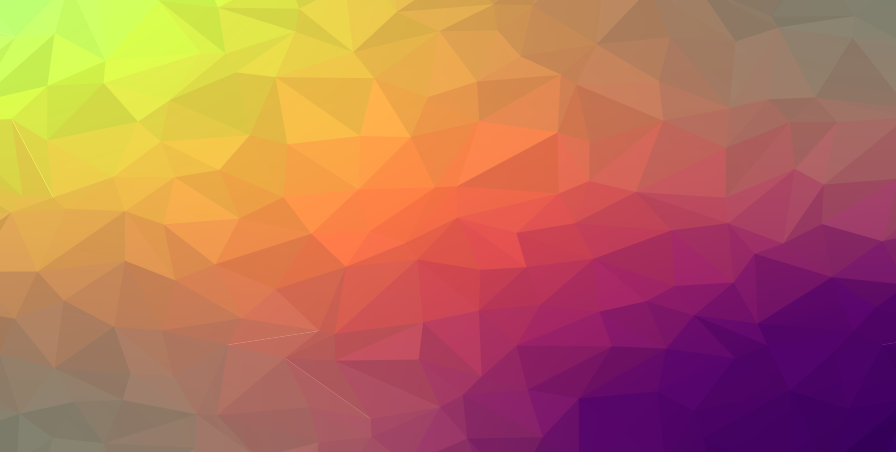
Write a WebGL 1 fragment shader that draws this background.

```glsl
precision highp float;
// Low-poly mesh: a jittered grid whose quads are split into triangles.
// Each facet is tinted from a diagonal colour ramp (lime, orange, plum, indigo)
// that fades to grey in the two remaining corners.

uniform vec2 u_resolution;

#define GRID vec2(15.0, 10.0)  // cells across and up
#define JITTER 0.80            // vertex scatter, as a share of a cell
#define FLATNESS 0.80          // 0 = smooth ramp, 1 = flat facets
#define SHADE_VARIATION 0.10   // brightness spread between facets
#define RAMP_BEND 1.1          // pulls the ramp ends in towards the diagonal
#define GREY_REACH 0.70        // radius of the grey corners
#define GLINT_SHARE 0.02       // share of facets with a bright edge
#define GLINT_WIDTH 0.002      // in canvas heights

float hash(vec2 p) {
  vec3 q = fract(p.xyx * 0.1031);
  q += dot(q, q.yzx + 33.33);
  return fract((q.x + q.y) * q.z);
}

float cross2(vec2 a, vec2 b) {
  return a.x * b.y - a.y * b.x;
}

float linearStep(float lo, float hi, float x) {
  return clamp((x - lo) / (hi - lo), 0.0, 1.0);
}

// Colour at uv, where (0, 0) is the top left corner.
vec3 colourField(vec2 uv) {
  float side = uv.x - uv.y;
  float t = 0.5 * (uv.x + uv.y) - 0.5;
  t = 0.5 + t * max(1.0 - RAMP_BEND * side * side, 0.0);

  vec3 c = vec3(0.73, 1.00, 0.47);
  c = mix(c, vec3(0.83, 0.97, 0.29), linearStep(0.00, 0.13, t));
  c = mix(c, vec3(0.88, 0.84, 0.28), linearStep(0.13, 0.22, t));
  c = mix(c, vec3(0.97, 0.70, 0.28), linearStep(0.22, 0.33, t));
  c = mix(c, vec3(1.00, 0.47, 0.27), linearStep(0.33, 0.46, t));
  c = mix(c, vec3(0.87, 0.29, 0.32), linearStep(0.46, 0.56, t));
  c = mix(c, vec3(0.62, 0.14, 0.39), linearStep(0.56, 0.67, t));
  c = mix(c, vec3(0.34, 0.02, 0.41), linearStep(0.67, 0.79, t));
  c = mix(c, vec3(0.20, 0.00, 0.35), linearStep(0.79, 1.00, t));

  float corner = min(distance(uv, vec2(1.0, 0.0)), distance(uv, vec2(0.0, 1.0)));
  float grey = 1.0 - smoothstep(0.0, GREY_REACH, corner);
  return mix(c, vec3(0.50, 0.50, 0.43), grey);
}

// Scattered mesh vertex, in canvas heights.
vec2 vertex(vec2 id, vec2 cellSize) {
  vec2 scatter = vec2(hash(id + 17.3), hash(id + 71.9)) - 0.5;
  return (id + JITTER * scatter) * cellSize;
}

float area(vec2 a, vec2 b, vec2 c) {
  return cross2(b - a, c - a);
}

float edgeDistance(vec2 p, vec2 a, vec2 b) {
  return cross2(b - a, p - a) / length(b - a);
}

// Counter-clockwise triangle: colour weighted by coverage, and coverage.
vec4 facet(vec2 p, vec2 a, vec2 b, vec2 c, vec2 id, float aspect, float pixel) {
  float diagonal = edgeDistance(p, a, b);
  float inside = min(diagonal, min(edgeDistance(p, b, c), edgeDistance(p, c, a)));
  float coverage = clamp(inside / pixel + 0.5, 0.0, 1.0);
  if (coverage <= 0.0) return vec4(0.0);

  vec2 at = mix(p, (a + b + c) / 3.0, FLATNESS);
  vec3 colour = colourField(vec2(at.x / aspect, 1.0 - at.y));
  colour *= 1.0 + SHADE_VARIATION * (hash(id + 5.7) - 0.5);

  float glint = step(1.0 - GLINT_SHARE, hash(id + 43.1));
  glint *= 1.0 - smoothstep(0.0, GLINT_WIDTH, abs(diagonal));
  return vec4(colour + 0.15 * glint, 1.0) * coverage;
}

void main() {
  float aspect = u_resolution.x / u_resolution.y;
  float pixel = 1.0 / u_resolution.y;
  vec2 p = gl_FragCoord.xy * pixel;
  vec2 cellSize = vec2(aspect, 1.0) / GRID;
  vec2 home = floor(p / cellSize);
  vec4 sum = vec4(0.0);

  for (int j = -1; j <= 1; j++) {
    for (int i = -1; i <= 1; i++) {
      vec2 id = home + vec2(float(i), float(j));
      vec2 a = vertex(id, cellSize);
      vec2 b = vertex(id + vec2(1.0, 0.0), cellSize);
      vec2 c = vertex(id + vec2(1.0, 1.0), cellSize);
      vec2 d = vertex(id + vec2(0.0, 1.0), cellSize);

      // Split along the diagonal that leaves the fuller triangles.
      float splitAC = min(area(a, b, c), area(a, c, d));
      float splitBD = min(area(a, b, d), area(b, c, d));
      if (splitAC > splitBD) {
        sum += facet(p, c, a, b, id, aspect, pixel);
        sum += facet(p, a, c, d, id + 0.5, aspect, pixel);
      } else {
        sum += facet(p, b, d, a, id, aspect, pixel);
        sum += facet(p, d, b, c, id + 0.5, aspect, pixel);
      }
    }
  }
  gl_FragColor = vec4(sum.rgb / max(sum.a, 0.001), 1.0);
}
```
